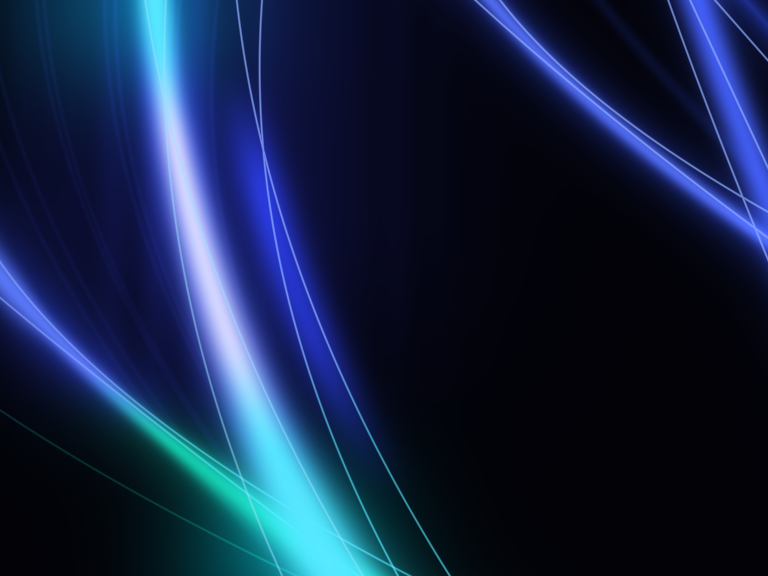
Reproduce this background procedurally as a WebGL 2 fragment shader.

```glsl
#version 300 es
precision highp float;
// Glowing blue and cyan light ribbons sweeping across a dark navy backdrop.

#define LINE_WIDTH 0.0012
#define LINE_GAIN 0.75
#define HALO_REACH 0.036
#define STRANDS 9
#define STRAND_GAIN 0.09
#define STREAK_SCALE 26.0

uniform vec2 u_resolution;
out vec4 fragColor;

const vec3 BLUE = vec3(0.20, 0.32, 0.98);
const vec3 NAVY = vec3(0.05, 0.06, 0.23);
const vec3 CYAN = vec3(0.34, 0.91, 1.00);
const vec3 GREEN = vec3(0.08, 0.85, 0.70);
const vec3 LAVENDER = vec3(0.85, 0.86, 1.00);
const vec3 SKY = vec3(0.56, 0.68, 1.00);

float hash(float n) {
    n = fract(n * 0.1031);
    n *= n + 33.33;
    return fract(n * (n + n));
}

float noise(float x) {
    float f = fract(x);
    return mix(hash(floor(x)), hash(floor(x) + 1.0), f * f * (3.0 - 2.0 * f));
}

// Signed distance to a parabola; k holds its x at the top, middle and bottom.
float arc(vec2 p, vec3 k) {
    float t = 1.0 - p.y;
    float b = 4.0 * k.y - 3.0 * k.x - k.z;
    float c = 2.0 * (k.x + k.z - 2.0 * k.y);
    float slope = b + 2.0 * c * t;
    return (p.x - k.x - t * (b + c * t)) / sqrt(1.0 + slope * slope);
}

float bell(float d, float w) {
    return exp(-d * d / (w * w));
}

float halo(float d, float reach) {
    return exp(-abs(d) / reach);
}

float stroke(float d) {
    return LINE_GAIN * (1.0 - smoothstep(0.0, LINE_WIDTH + 1.2 / u_resolution.y, abs(d)));
}

vec3 backdrop(vec2 p) {
    vec3 col = vec3(0.006, 0.008, 0.028);
    float streak = 0.8 + 0.4 * noise(p.x * STREAK_SCALE);
    col += NAVY * streak * bell(p.x - 0.36, 0.34) * smoothstep(0.1, 0.65, p.y);
    col += vec3(0.0, 0.22, 0.22) * bell(length((p - vec2(0.22, 1.0)) * vec2(1.0, 1.2)), 0.20);
    col += vec3(0.0, 0.34, 0.36) * bell(length(p - vec2(0.50, 0.02)), 0.18);
    return col;
}

void main() {
    vec2 p = gl_FragCoord.xy / u_resolution.y;
    float t = 1.0 - p.y;
    vec3 col = backdrop(p);

    // Faint strands fanned over the left side
    for (int i = 0; i < STRANDS; i++) {
        float n = float(i);
        float spread = (n + hash(n + 3.0)) / float(STRANDS);
        vec3 k = mix(vec3(-0.10, 0.10, 0.50), vec3(0.42, 0.44, 0.66), spread);
        col += BLUE * STRAND_GAIN * stroke(arc(p, k) * 0.5) * (1.0 - 0.6 * t);
    }
    col += GREEN * 0.25 * stroke(arc(p, vec3(-0.56, -0.273, 0.515)));
    col += BLUE * 0.12 * bell(arc(p, vec3(1.04, 1.53, 2.20)), 0.012);

    // Twin lines with a blue veil between them
    float twinA = arc(p, vec3(0.411, 0.531, 0.781));
    float twinB = arc(p, vec3(0.455, 0.496, 0.691));
    float veil = smoothstep(0.1, 0.35, t) * (1.0 - smoothstep(0.55, 0.9, t));
    col += vec3(0.10, 0.15, 0.58) * veil * bell(twinA + 0.018, 0.042);
    vec3 twinColor = mix(SKY, CYAN * 0.85, smoothstep(0.55, 0.8, t));
    col = mix(col, twinColor, max(stroke(twinA), stroke(twinB)));

    // Left ribbon, turning from blue to green
    float left = arc(p, vec3(-0.247, 0.019, 0.613));
    float toGreen = smoothstep(0.63, 0.78, t);
    vec3 leftColor = mix(vec3(0.38, 0.50, 1.0), GREEN, toGreen);
    float leftWidth = 0.015 + 0.012 * smoothstep(0.10, 0.0, p.x) + 0.012 * smoothstep(0.25, 0.45, p.x);
    col += mix(BLUE, GREEN * 0.6, toGreen) * 0.65 * halo(left, 0.042);
    col = mix(col, leftColor, 0.85 * bell(left, leftWidth));
    float leftLines = max(stroke(arc(p, vec3(-0.087, 0.034, 0.712))),
                          stroke(arc(p, vec3(-0.572, -0.020, 0.622))));
    col = mix(col, mix(SKY, CYAN, toGreen), leftLines * 0.8);

    // Main beam: cyan at both ends and pale in the middle
    float beam = arc(p, vec3(0.269, 0.368, 0.582));
    float pale = smoothstep(0.06, 0.26, t) * (1.0 - smoothstep(0.58, 0.80, t));
    float ends = 1.0 - smoothstep(0.0, 0.2, t) + smoothstep(0.65, 0.9, t);
    col += mix(BLUE, vec3(0.05, 0.50, 0.75), ends) * 0.85 * halo(beam, HALO_REACH);
    col = mix(col, mix(BLUE, CYAN, ends) * 0.95, 0.75 * bell(beam, mix(0.028, 0.064, t)));
    col = mix(col, mix(CYAN, LAVENDER, pale), 0.95 * bell(beam, mix(0.021, 0.046, t)));
    float beamLines = max(stroke(arc(p, vec3(0.252, 0.385, 0.630))),
                          stroke(arc(p, vec3(0.288, 0.325, 0.490))));
    col = mix(col, mix(CYAN, LAVENDER, 0.5), beamLines * 0.7);

    // Upper right arc
    float upper = arc(p, vec3(0.851, 1.462, 2.453));
    col += BLUE * 0.7 * halo(upper, 0.026);
    col = mix(col, vec3(0.36, 0.47, 1.0), 0.75 * bell(upper, 0.014));

    // Corner band
    float band = arc(p, vec3(1.210, 1.394, 1.615));
    col += BLUE * 0.4 * halo(band, 0.035);
    col = mix(col, vec3(0.27, 0.38, 0.98), 0.9 * bell(band, 0.030));
    float rightLines = max(stroke(arc(p, vec3(0.868, 1.590, 2.991))),
                           stroke(arc(p, vec3(0.825, 1.455, 2.247))));
    rightLines = max(rightLines, stroke(arc(p, vec3(1.160, 1.354, 1.580))));
    rightLines = max(rightLines, stroke(arc(p, vec3(1.198, 1.431, 1.667))));
    float corner = arc(p, vec3(1.241, 1.684, 2.135));
    col += BLUE * 0.5 * halo(corner - 0.04, 0.025);
    col = mix(col, SKY, max(rightLines, stroke(corner)));

    fragColor = vec4(min(col, 1.0), 1.0);
}
```
